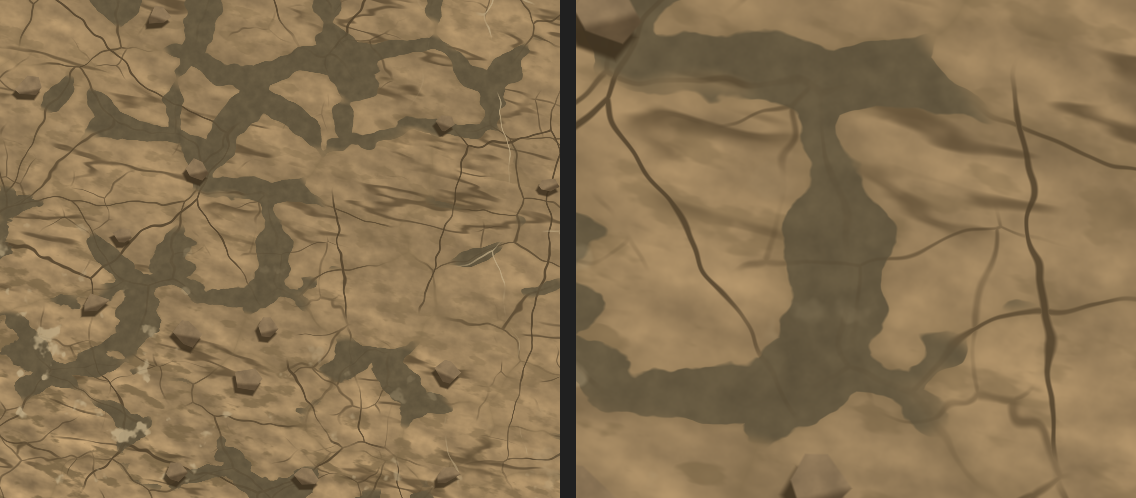
Left: the whole. Right: its middle third, enlarged.
A WebGL 2 fragment shader for this texture:

```glsl
#version 300 es
precision highp float;
// Cracked tan bedrock with grey sand in the gaps, loose angular stones and pale veins.

uniform vec2 u_resolution;
out vec4 fragColor;

const vec3 ROCK_LIGHT  = vec3(0.645, 0.535, 0.382);
const vec3 ROCK_MID    = vec3(0.595, 0.495, 0.355);
const vec3 ROCK_SHADE  = vec3(0.480, 0.400, 0.275);
const vec3 SAND        = vec3(0.395, 0.345, 0.250);
const vec3 CRACK       = vec3(0.310, 0.250, 0.165);
const vec3 SHADOW      = vec3(0.235, 0.185, 0.115);
const vec3 STONE_TOP   = vec3(0.545, 0.455, 0.335);
const vec3 STONE_SIDE  = vec3(0.375, 0.305, 0.215);
const vec3 VEIN        = vec3(0.760, 0.680, 0.530);
const vec2 SLAB_SCALE  = vec2(5.0, 6.6);
const vec2 FAULT_SCALE = vec2(2.7, 2.1);
const vec2 CHIP_SCALE  = vec2(9.0, 12.0);
const float SAND_LEVEL = 0.515;   // higher leaves less sand
const float SAND_SPREAD = 0.15;
const float STONE_GRID = 7.0;
const float SOFTNESS   = 0.0022;

float hash(vec2 p) {
    vec3 q = fract(p.xyx * 0.1031);
    q += dot(q, q.yzx + 33.33);
    return fract((q.x + q.y) * q.z);
}

vec2 hash2(vec2 p) { return vec2(hash(p), hash(p + 57.3)); }

float valueNoise(vec2 p) {
    vec2 i = floor(p), f = fract(p);
    f = f * f * (3.0 - 2.0 * f);
    return mix(mix(hash(i), hash(i + vec2(1, 0)), f.x),
               mix(hash(i + vec2(0, 1)), hash(i + vec2(1, 1)), f.x), f.y);
}

float fbm(vec2 p) {
    float sum = 0.0, amp = 0.533;
    for (int i = 0; i < 4; i++) {
        sum += amp * valueNoise(p);
        p = mat2(1.6, 1.2, -1.2, 1.6) * p + 11.7;
        amp *= 0.5;
    }
    return sum;
}

// Distance to the nearest cell border (x) and a random value per cell (y).
vec2 cells(vec2 p) {
    vec2 base = floor(p), nearId = base, nearV = vec2(9.0);
    for (int y = -1; y <= 1; y++)
    for (int x = -1; x <= 1; x++) {
        vec2 id = base + vec2(x, y), v = id + hash2(id) - p;
        if (dot(v, v) < dot(nearV, nearV)) { nearV = v; nearId = id; }
    }
    float border = 9.0;
    for (int y = -2; y <= 2; y++)
    for (int x = -2; x <= 2; x++) {
        vec2 id = nearId + vec2(x, y), v = id + hash2(id) - p, span = v - nearV;
        if (dot(span, span) > 1e-4) border = min(border, dot(0.5 * (v + nearV), normalize(span)));
    }
    return vec2(border, hash(nearId + 3.1));
}

float stroke(float d, float width) { return 1.0 - smoothstep(width, width + SOFTNESS, d); }

float polygon(vec2 v, float radius, vec2 seed) {
    float d = -1.0;
    for (int i = 0; i < 6; i++) {
        float k = float(i), angle = 1.0472 * (k + 0.7 * hash(seed + k));
        d = max(d, dot(v * vec2(1.0, 1.25), vec2(cos(angle), sin(angle)))
                   - radius * (0.65 + 0.45 * hash(seed - k - 9.0)));
    }
    return d;
}

vec3 addStones(vec3 color, vec2 p, float grain) {
    vec2 base = floor(p * STONE_GRID);
    for (int y = -1; y <= 1; y++)
    for (int x = -1; x <= 1; x++) {
        vec2 id = base + vec2(x, y), center = (id + 0.2 + 0.6 * hash2(id + 20.0)) / STONE_GRID;
        float chance = mix(0.42, 0.10, smoothstep(0.3, 0.9, center.y * 0.6 + center.x * 0.8));
        if (hash(id + 71.0) > chance) continue;
        vec2 v = p - center;
        float radius = mix(0.017, 0.033, hash(id + 5.0));
        float shade = polygon(v + vec2(0.005, 0.010), radius, id);
        color = mix(color, SHADOW, 0.85 * (1.0 - smoothstep(-0.002, 0.004, shade)));
        float slope = hash(id + 31.0) - 0.5;
        float top = smoothstep(-0.004, 0.004, v.y + slope * v.x + 0.3 * radius);
        vec3 face = mix(STONE_SIDE, STONE_TOP, top) * (0.88 + 0.24 * grain);
        color = mix(color, face, stroke(polygon(v, radius, id), -0.001));
    }
    return color;
}

void main() {
    vec2 p = gl_FragCoord.xy / u_resolution.y;
    vec2 warp = vec2(fbm(p * 7.0), fbm(p * 7.0 + 40.0)) - 0.5;
    vec2 q = p + 0.09 * warp;
    vec2 bed = vec2(p.x, p.y + 0.2 * p.x);            // bedding dips to the right
    float rough = 1.0 - smoothstep(0.25, 0.95, p.y + 0.6 * p.x);
    float grain = fbm(p * 75.0);
    // Rock surface: broad tone, fine relief and pits
    vec2 slab = cells(q * SLAB_SCALE);
    float tone = fbm(bed * vec2(5.0, 9.0) + 4.0) + 0.12 * (slab.y - 0.5);
    vec3 color = mix(ROCK_MID, ROCK_LIGHT, smoothstep(0.32, 0.62, tone));
    vec2 r = bed * vec2(17.0, 30.0);
    float relief = fbm(r) - fbm(r + vec2(0.25, 0.5));
    color *= 1.0 + relief * mix(0.30, 0.55, rough) + 0.12 * (grain - 0.5);
    float pits = smoothstep(0.56, 0.72, fbm(bed * vec2(26.0, 52.0) + 8.0));
    color = mix(color, ROCK_SHADE, pits * mix(0.35, 0.9, rough));
    // Thin dark ledges along the bedding
    float ledge = abs(fbm(bed * vec2(3.5, 16.0) + 60.0) - 0.5) / 16.0;
    float ledgeMask = smoothstep(0.50, 0.64, fbm(bed * vec2(6.0, 11.0) + 90.0));
    color = mix(color, CRACK, 0.65 * ledgeMask * stroke(ledge, 0.0004));
    // Sand in widened gaps between slabs
    float gap = cells(q * SLAB_SCALE).x / 5.8;
    float sandField = fbm(bed * vec2(4.0, 7.5) + 21.0) + 0.035 * smoothstep(0.4, 1.0, p.y);
    float width = max(0.0, sandField - SAND_LEVEL) * SAND_SPREAD;
    float ragged = gap + (fbm(p * vec2(30.0, 45.0)) - 0.5) * mix(0.012, 0.035, rough);
    float sand = smoothstep(0.0, 0.012, width) * stroke(ragged, width);
    color = mix(color, ROCK_SHADE, 0.4 * exp(-max(gap - width, 0.0) / 0.008));
    color = mix(color, SAND * (0.90 + 0.20 * grain), sand);
    // Cracks at three sizes
    float breaks = fbm(p * 6.0 + 33.0);
    float fault = cells(q * FAULT_SCALE + 13.0).x / 2.4;
    float chip = cells(q * CHIP_SCALE + 5.0).x / 10.5;
    float crack = 0.85 * stroke(fault, 0.0018 * breaks) * smoothstep(0.30, 0.48, breaks);
    crack = max(crack, 0.70 * stroke(gap, 0.0007) * smoothstep(0.38, 0.58, breaks));
    crack = max(crack, 0.55 * stroke(chip, 0.0003) * smoothstep(0.50, 0.64, fbm(p * 8.0 + 70.0)));
    color = mix(color, CRACK, crack * (1.0 - 0.6 * sand));
    // Pale mineral veins and flecks
    float vein = cells(q * vec2(4.5, 2.5) + 47.0).x / 3.5;
    float veinMask = smoothstep(0.80, 0.98, p.x) * smoothstep(0.46, 0.60, fbm(p * 9.0 + 15.0));
    float fleck = smoothstep(0.70, 0.80, fbm(p * 24.0 + 52.0)) * rough;
    color = mix(color, VEIN, max(0.7 * veinMask * stroke(vein, 0.0006), 0.8 * fleck));
    fragColor = vec4(addStones(color, p + 0.006 * warp, grain), 1.0);
}
```
